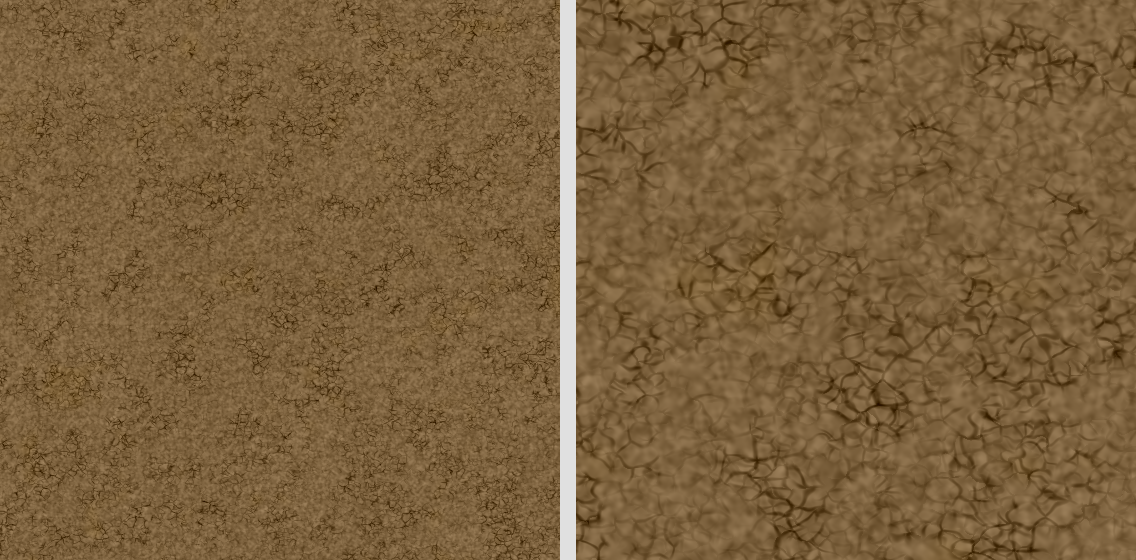
Left: the whole. Right: its middle third, enlarged.
Write a Shadertoy shader that draws this texture.

```glsl
// Dry brown earth: fine grain, a web of small cracks and a few worn, darker hollows.

const vec3 SOIL = vec3(0.512, 0.405, 0.264);
const vec3 TONE_TINT = vec3(1.0, 0.96, 0.92);
const vec3 OCHRE_SHIFT = vec3(0.008, 0.002, -0.022);

vec2 hash2(vec2 p) {
    vec3 q = fract(p.xyx * vec3(0.1031, 0.1030, 0.0973));
    q += dot(q, q.yzx + 33.33);
    return fract((q.xx + q.yz) * q.zy);
}

// Smooth value noise centred on zero, range -0.5 to 0.5.
float noise(vec2 p) {
    vec2 cell = floor(p);
    vec2 f = fract(p);
    f = f * f * (3.0 - 2.0 * f);
    float low = mix(hash2(cell).x, hash2(cell + vec2(1, 0)).x, f.x);
    float high = mix(hash2(cell + vec2(0, 1)).x, hash2(cell + vec2(1, 1)).x, f.x);
    return mix(low, high, f.y) - 0.5;
}

vec2 turn(vec2 p) {
    return mat2(0.8, 0.6, -0.6, 0.8) * p;
}

float fbm(vec2 p, int octaves) {
    float sum = 0.0;
    float amplitude = 1.0;
    for (int i = 0; i < octaves; i++) {
        sum += amplitude * noise(p);
        p = 2.0 * turn(p) + 17.3;
        amplitude *= 0.55;
    }
    return sum;
}

// Distance to the border between the two nearest scattered cell centres.
float borderDistance(vec2 p) {
    vec2 cell = floor(p);
    vec2 nearest = vec2(8.0);
    vec2 second = vec2(9.0);
    for (int y = -1; y <= 1; y++) {
        for (int x = -1; x <= 1; x++) {
            vec2 corner = cell + vec2(x, y);
            vec2 offset = corner + hash2(corner) - p;
            float d = dot(offset, offset);
            if (d < dot(nearest, nearest)) {
                second = nearest;
                nearest = offset;
            } else if (d < dot(second, second)) {
                second = offset;
            }
        }
    }
    float gap = dot(second, second) - dot(nearest, nearest);
    return gap / (2.0 * max(length(second - nearest), 0.001));
}

// Crack strength for a cell count per canvas and a width in canvas units.
float cracks(vec2 uv, float cells, float width, float wobble) {
    vec2 p = uv * cells * vec2(0.9, 1.1);
    p += wobble * vec2(noise(p * 1.7 + 3.1), noise(p * 1.7 + 41.7));
    return 1.0 - smoothstep(0.1 * width * cells, width * cells, borderDistance(p));
}

// Clods lit from the upper left.
float relief(vec2 uv, float scale) {
    vec2 p = turn(uv * scale);
    vec2 shift = turn(vec2(-0.35, 0.45));
    return fbm(p, 2) - fbm(p + shift, 2);
}

void mainImage(out vec4 fragColor, in vec2 fragCoord) {
    vec2 uv = fragCoord / iResolution.y;

    // Worn hollows are darker, smoother and nearly free of cracks.
    float broad = fbm(uv * 6.0 + 5.0, 2);
    float worn = smoothstep(0.38, 0.66, fbm(uv * vec2(5.0, 6.5) + 31.0, 3));
    float patches = 0.3 + 0.7 * smoothstep(-0.35, 0.4, fbm(uv * 24.0 + 9.0, 3));

    // Grain from single specks up to clods.
    float tone = 0.125 * noise(turn(uv) * vec2(265.0, 285.0) + 90.0);
    tone += 0.055 * noise(turn(turn(uv)) * vec2(135.0, 145.0) + 67.0);
    tone += 0.055 * relief(uv, 95.0);
    tone *= 1.0 - 0.4 * worn;
    tone += 0.016 * broad - 0.035 * worn;

    // Two sizes of crack, broken up along their length.
    float coarseBreaks = smoothstep(-0.25, 0.2, noise(turn(uv) * 85.0 + 61.0));
    float fineBreaks = smoothstep(-0.3, 0.2, noise(turn(uv) * 120.0 + 83.0));
    float coarse = cracks(uv, 74.0, 0.0021, 0.6) * coarseBreaks;
    float fine = cracks(uv + 2.3, 122.0, 0.0018, 0.5) * fineBreaks;
    float cracked = patches * (1.0 - 0.75 * worn);
    tone -= cracked * (0.17 * coarse + 0.11 * fine);

    // Rare deep gashes.
    float gashArea = smoothstep(0.6, 0.8, fbm(uv * 9.0 + 73.0, 3));
    tone -= 0.18 * gashArea * cracks(uv + 4.7, 42.0, 0.0034, 0.8);

    vec3 colour = SOIL + tone * TONE_TINT;
    float ochre = smoothstep(0.2, 0.65, fbm(uv * 18.0 + 47.0, 2));
    colour += OCHRE_SHIFT * ochre * patches;
    fragColor = vec4(clamp(colour, 0.0, 1.0), 1.0);
}
```
